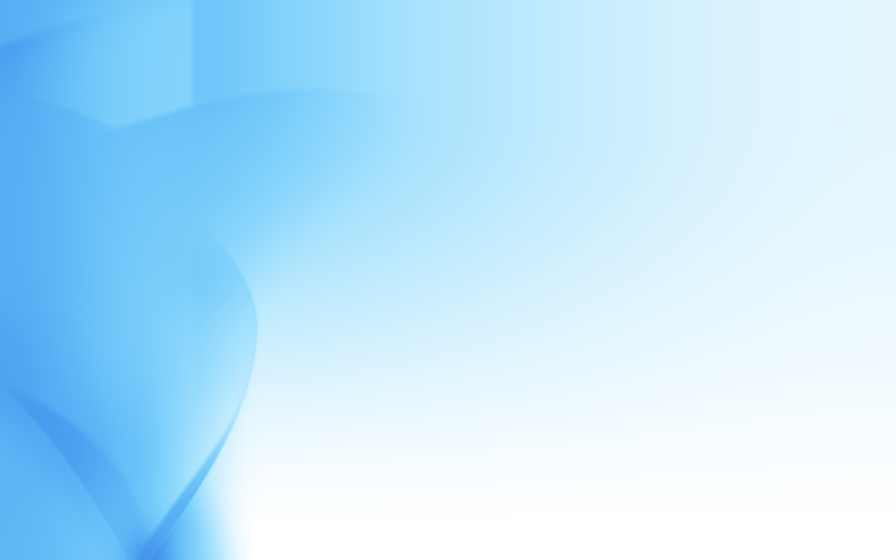
Give the GLSL for this background, as a WebGL 2 fragment shader.

```glsl
#version 300 es
precision highp float;
// Pale blue backdrop with translucent veils folding along the left side.
// Every layer adds to or thins one scalar, the depth of blue, and a smooth
// ramp finally turns that depth into colour.
uniform vec2 u_resolution;
out vec4 fragColor;

// Soft step: 1 where the signed distance d is positive.
float side(float d, float blur) {
    return smoothstep(-blur, blur, d);
}

// Soft bump around the centre c.
float glow(vec2 p, vec2 c, vec2 radius) {
    vec2 d = (p - c) / radius;
    return exp(-dot(d, d));
}

// White through sky blue to a deeper azure.
vec3 blueRamp(float depth) {
    float v = clamp(depth, 0.0, 0.8);
    return 1.0 - vec3(v, 0.33 * v + 1.15 * pow(v, 6.0), 0.02 * v + 0.4 * pow(v, 6.0));
}

// Wide diagonal wash, white towards the lower right, with the blue body at left.
float wash(vec2 p) {
    float sky = mix(0.50, 0.085, smoothstep(0.0, 1.6, p.x));
    sky *= 1.0 - smoothstep(0.2, 0.95, p.y);
    sky += 0.025 * (1.0 - smoothstep(0.6, 1.05, p.y));
    float body = mix(0.66, 0.55, smoothstep(0.0, 0.3, p.x));
    float reach = mix(0.78, 0.47, smoothstep(0.2, 0.62, p.y));
    return mix(body, sky, smoothstep(0.24, reach, p.x));
}

// Overlapping panes and the long arched sweep near the top.
float upperVeils(vec2 p) {
    float fold = p.y - (0.083 - 0.37 * p.x + 0.23 * p.x * p.x);
    float hem = p.y - (0.167 + 0.1 * p.x + p.x * p.x);
    float dx = p.x - 0.5625;
    float arch = p.y - (0.158 + dx * dx / (1.0 + 2.1 * abs(dx)));
    float leftPart = 1.0 - smoothstep(0.0, 0.36, p.x);
    float crease = side(p.x - 0.344, 0.008);

    float v = 0.05 * side(fold, 0.012) * exp(-max(fold, 0.0) / 0.09) * leftPart;
    float pane = side(fold, 0.05) * side(-hem, 0.006) * side(-arch, 0.008);
    v -= 0.055 * pane * (1.0 - crease) * smoothstep(0.0, 0.22, p.x);
    v += 0.025 * crease * (1.0 - smoothstep(0.36, 0.52, p.x)) * side(-arch, 0.02);
    float span = smoothstep(0.1, 0.4, p.x) * (1.0 - smoothstep(0.45, 0.83, p.x));
    v += 0.055 * side(arch, 0.009) * exp(-max(arch, 0.0) / 0.1) * span;
    return v;
}

// Curved right rim of the large veil, as x for a given height.
float rim(float y) {
    float d = y - 0.585;
    return 0.458 - d * d * (d < 0.0 ? 2.9 : 1.6 - 1.2 * d);
}

// Rounded fin with its thin outline and the pale wedge below it.
float fin(vec2 p) {
    float d = rim(p.y) - p.x;
    float height = smoothstep(0.38, 0.54, p.y) * (1.0 - smoothstep(0.62, 0.9, p.y));
    float v = 0.09 * side(d, 0.004) * height * smoothstep(0.25, 0.42, p.x);
    v += 0.02 * side(p.x - 0.344, 0.006) * side(d, 0.004) * height;
    v += 0.07 * exp(-abs(d) / 0.003) * smoothstep(0.42, 0.6, p.y);
    float wedge = side(-d, 0.006) * smoothstep(0.78, 0.95, p.y);
    float wedgeEnd = 0.37 + 0.3 * (p.y - 0.85);
    return v + 0.2 * wedge * (1.0 - smoothstep(wedgeEnd - 0.06, wedgeEnd + 0.04, p.x));
}

void main() {
    // Height-based units, measured downwards from the top edge.
    vec2 p = gl_FragCoord.xy / u_resolution.y;
    p.y = 1.0 - p.y;

    float v = wash(p) + upperVeils(p) + fin(p);
    v -= 0.03 * glow(p, vec2(0.26, 0.58), vec2(0.1, 0.2));
    v += 0.03 * glow(p, vec2(0.0, 0.66), vec2(0.15, 0.12));

    // Two crossing sheets in the lower left corner.
    float sheet = p.y - (0.6875 + 0.9 * p.x + 2.0 * p.x * p.x);
    float u = clamp((p.y - 0.677) / 0.323, 0.0, 1.0);
    float bend = 0.262 * (1.0 - pow(1.0 - u, 2.4)) - p.x;
    float band = side(-sheet, 0.006) * side(bend, 0.014) * smoothstep(0.67, 0.75, p.y);
    v += 0.04 * band + 0.05 * glow(p, vec2(0.17, 0.8), vec2(0.12, 0.11));
    v -= 0.03 * side(sheet, 0.006) * smoothstep(0.0, 0.12, sheet);

    // Slender ribbon inside the rim, gathered into a dark knot at the bottom.
    float edge = rim(p.y) - p.x;
    float width = 0.004 + 0.024 * smoothstep(0.7, 0.93, p.y);
    float ribbon = side(edge, 0.003) * side(width - edge, 0.007);
    float tone = mix(0.4, 0.66, smoothstep(0.72, 0.94, p.y));
    v = mix(v, max(v, tone), ribbon * smoothstep(0.66, 0.82, p.y));
    v = mix(v, 0.74, 0.85 * glow(p, vec2(0.262, 1.0), vec2(0.04, 0.06)));

    fragColor = vec4(blueRamp(v), 1.0);
}
```
